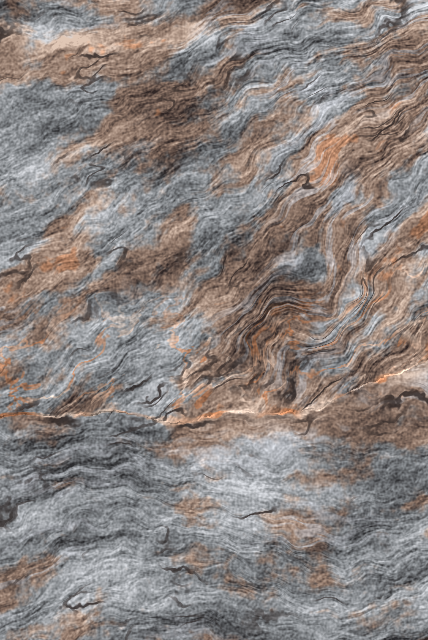
Write a Shadertoy shader that draws this texture.

```glsl
// Weathered, folded rock face: slanting grey and rust strata over flatter beds, split by an ochre vein.

const vec3 COOL_DARK = vec3(0.17, 0.17, 0.18);
const vec3 COOL_MID = vec3(0.515, 0.53, 0.545);
const vec3 COOL_LIGHT = vec3(0.85, 0.86, 0.88);
const vec3 WARM_DARK = vec3(0.19, 0.15, 0.145);
const vec3 WARM_MID = vec3(0.555, 0.46, 0.405);
const vec3 WARM_LIGHT = vec3(0.88, 0.78, 0.71);
const vec3 OCHRE = vec3(0.74, 0.47, 0.31);
const vec3 QUARTZ = vec3(0.76, 0.77, 0.80);
const vec3 CRACK = vec3(0.18, 0.15, 0.145);

const vec2 EYE = vec2(0.48, 0.505);       // centre of the small fold
const float EYE_RADIUS = 0.065;
const float EYE_TWIST = 1.5;
const vec2 LIGHT_STEP = vec2(-0.0013, 0.0020);
const float RELIEF_CONTRAST = 2.3;
const float BAND_CONTRAST = 0.52;
const float BLOTCH_CONTRAST = 0.42;
const float GRAIN_CONTRAST = 0.22;

vec2 hashGradient(vec2 cell) {
    vec3 h = fract(cell.xyx * vec3(0.1031, 0.1030, 0.0973));
    h += dot(h, h.yzx + 33.33);
    return 2.0 * fract((h.xx + h.yz) * h.zy) - 1.0;
}

float noise(vec2 p) {
    vec2 i = floor(p), f = p - i;
    vec2 u = f * f * f * (f * (f * 6.0 - 15.0) + 10.0);
    vec2 e = vec2(0.0, 1.0);
    float low = mix(dot(hashGradient(i), f), dot(hashGradient(i + e.yx), f - e.yx), u.x);
    float high = mix(dot(hashGradient(i + e.xy), f - e.xy), dot(hashGradient(i + e.yy), f - e.yy), u.x);
    return 1.3 * mix(low, high, u.y);
}

float fbm(vec2 p, int octaves) {
    float sum = 0.0, weight = 0.6;
    for (int i = 0; i < octaves; i++) {
        sum += weight * noise(p);
        p = p * 2.03 + vec2(17.3, 9.1);
        weight *= 0.55;
    }
    return sum;
}

// Sharp creases between rounded lumps.
float crags(vec2 p) {
    float sum = 0.0, weight = 0.6;
    for (int i = 0; i < 4; i++) {
        sum += weight * abs(noise(p));
        p = mat2(1.66, 1.16, -1.16, 1.66) * p + 5.7;
        weight *= 0.56;
    }
    return sum;
}

// Height above the contact between the upper and lower beds.
float aboveContact(vec2 p) {
    float bend = max(p.x - 0.39, 0.0);
    return p.y - 0.35 - 1.25 * bend * bend + 0.035 * fbm(p * vec2(9.0, 14.0), 5);
}

// Coordinates along (x) and across (y) the layers.
vec2 strata(vec2 p) {
    vec2 w = p + 0.050 * vec2(fbm(p * 4.5, 3), fbm(p * 4.5 + 7.7, 3));
    w += 0.012 * vec2(noise(p * 27.0 + 3.0), noise(p * 27.0 + 19.0));
    if (aboveContact(p) < 0.0) {
        float dome = 0.035 * sin(w.x * 10.0 - 0.6) * smoothstep(0.33, 0.12, w.y);
        return vec2(w.x + 3.0, w.y - dome - 0.10 * w.x * smoothstep(0.25, 0.0, w.y) + 5.0);
    }
    vec2 d = w - EYE;
    float a = EYE_TWIST * exp(-dot(d, d) / (EYE_RADIUS * EYE_RADIUS));
    w = EYE + mat2(cos(a), sin(a), -sin(a), cos(a)) * d;
    float rise = (0.38 * w.x + 0.62 * w.x * w.x) * smoothstep(1.25, 0.75, w.y);
    return vec2(w.x + 0.45 * w.y, w.y - rise);
}

float relief(vec2 p) {
    vec2 q = strata(p);
    return 0.40 * fbm(q * vec2(8.0, 20.0), 3) + 0.15 * fbm(q * vec2(36.0, 80.0) + 4.0, 2)
         + 0.50 * crags(q * vec2(11.0, 25.0) + 9.0) + 0.26 * fbm(p * 26.0 + 2.0, 4);
}

vec3 ramp(vec3 dark, vec3 mid, vec3 light, float t) {
    t = clamp(t, 0.0, 1.0) * 2.0;
    return mix(mix(dark, mid, min(t, 1.0)), light, max(t - 1.0, 0.0));
}

// Thin line where a noise field crosses zero.
float seam(float field, float width) {
    return 1.0 - smoothstep(0.25 * width, width, abs(field));
}

void mainImage(out vec4 fragColor, in vec2 fragCoord) {
    vec2 p = fragCoord / iResolution.y;
    vec2 q = strata(p);
    float contact = aboveContact(p);
    float upper = smoothstep(-0.01, 0.01, contact);
    float foldGlow = exp(-dot(p - EYE, p - EYE) / 0.007);

    // Brightness from bedding, blotches, side light and grain
    float bands = fbm(q * vec2(4.0, 15.0) + 11.0, 5);
    float laminae = fbm(q * vec2(22.0, 75.0) + 3.0, 3);
    float blotches = fbm(p * vec2(4.2, 5.5) + 21.0, 5);
    float speckle = fbm(p * 75.0 + 13.0, 2);
    float grain = noise(p * 235.0) + 0.7 * noise(p * 130.0 + 5.0);
    float shade = clamp((relief(p) - relief(p + LIGHT_STEP)) * RELIEF_CONTRAST, -0.38, 0.32);
    float tone = 0.525 + BAND_CONTRAST * bands + 0.13 * laminae + BLOTCH_CONTRAST * blotches
               + shade + 0.14 * speckle + GRAIN_CONTRAST * grain - 0.13 * foldGlow;

    // Gritty pale ledge near the top
    float ledge = p.y - 0.945 - 0.4 * max(p.x - 0.42, 0.0) + 0.04 * fbm(p * 9.0 + 4.0, 4);
    tone += 0.20 * exp(-ledge * ledge / 0.00015) - 0.14 * smoothstep(0.01, 0.03, ledge);

    // Iron staining, strongest around the fold
    float nearFold = exp(-12.0 * dot(p - vec2(0.58, 0.56), p - vec2(0.58, 0.56)));
    float stain = fbm(q * vec2(4.0, 12.0) + 41.0, 5) + 0.8 * fbm(p * 7.0 + 63.0, 5)
                + 0.22 * speckle + 0.27 * nearFold + 0.10 * upper - 0.08;
    float rust = smoothstep(-0.06, 0.25, stain);
    vec3 color = mix(ramp(COOL_DARK, COOL_MID, COOL_LIGHT, tone),
                     ramp(WARM_DARK, WARM_MID, WARM_LIGHT, tone - 0.02), rust);
    float ochrePatch = smoothstep(0.58, 0.75, stain + 0.4 * noise(p * 22.0 + 8.0));
    color = mix(color, OCHRE * (0.5 + 0.8 * tone), 0.5 * ochrePatch);

    // Pale quartz streaks, also a band just under the contact
    float streak = seam(fbm(q * vec2(3.5, 14.0) + 77.0, 5), 0.09) * smoothstep(-0.05, 0.25, noise(p * 5.0 + 15.0));
    float paleBand = exp(-pow((contact + 0.055) / 0.03, 2.0)) * smoothstep(-0.1, 0.25, laminae + bands);
    color = mix(color, QUARTZ * (0.55 + 0.7 * tone), clamp(0.55 * streak + 0.5 * paleBand, 0.0, 0.8));

    // Ochre vein on the contact, with branches above it
    float veinWidth = 0.006 + 0.012 * noise(vec2(p.x * 13.0, 2.0));
    float vein = seam(contact, max(veinWidth, 0.002)) * smoothstep(-0.35, 0.0, noise(p * 11.0 + 81.0));
    float branchZone = smoothstep(0.0, 0.02, contact) * smoothstep(0.22, 0.10, contact);
    float branch = seam(fbm(q * vec2(6.0, 11.0) + 92.0, 5), 0.05) * branchZone;
    vec3 veinColor = mix(OCHRE, WARM_LIGHT, smoothstep(-0.3, 0.3, noise(p * 18.0)));
    color = mix(color, veinColor * (0.55 + 0.75 * tone), clamp(0.85 * vein + 0.7 * branch, 0.0, 0.9));

    // Short dark cracks that mostly follow the layers
    float along = seam(noise(q * vec2(5.0, 15.0) + 31.0) + 0.12 * speckle, 0.050) * smoothstep(0.15, 0.4, noise(p * 9.0 + 50.0));
    float fine = seam(noise(q * vec2(13.0, 34.0) + 57.0) + 0.15 * speckle, 0.085) * smoothstep(0.10, 0.4, noise(p * 13.0 + 33.0));
    float underVein = seam(contact + 0.009, 0.005) * smoothstep(-0.1, 0.3, noise(p * 15.0 + 70.0));
    color = mix(color, CRACK, max(0.8 * max(along, underVein), 0.6 * fine));

    fragColor = vec4(clamp(color, 0.0, 1.0), 1.0);
}
```
